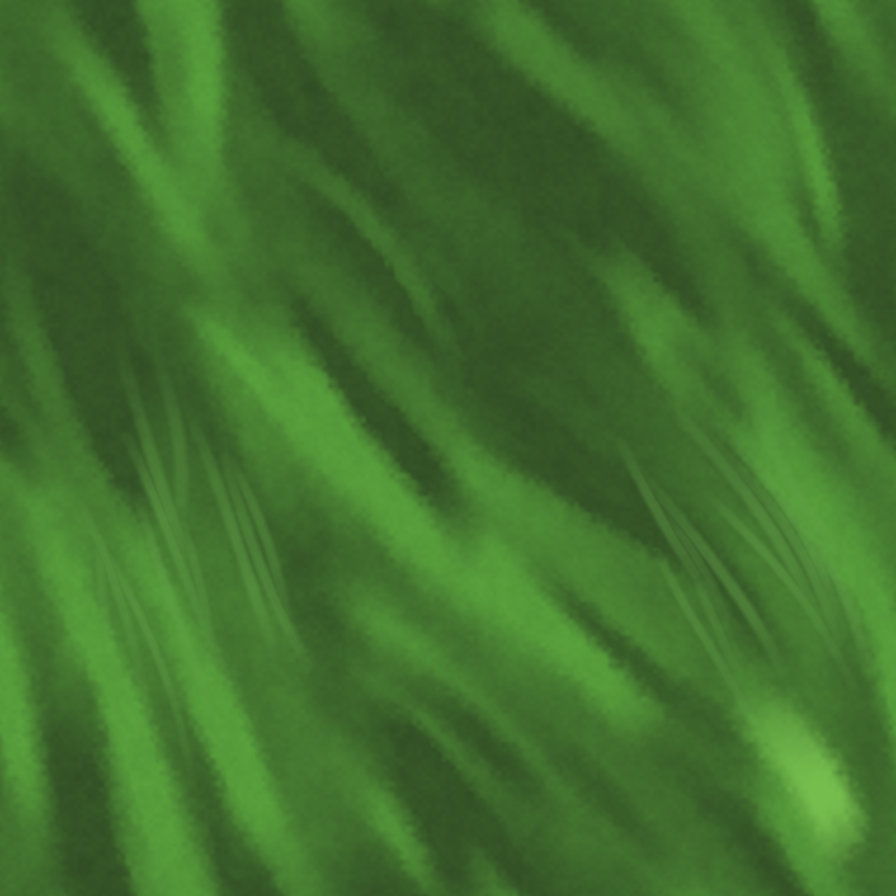
Reproduce this texture procedurally as a WebGL 1 fragment shader.

```glsl
precision highp float;
uniform vec2 u_resolution;

const float TAU = 6.2831853;
const vec2 FIELD_SHIFT = vec2(0.10, -0.28);
const vec3 SHADE = vec3(0.200, 0.322, 0.146);
const vec3 LEAF = vec3(0.330, 0.600, 0.225);
const vec3 PALE = vec3(0.38, 0.62, 0.28);
const vec3 GLOW = vec3(0.47, 0.76, 0.31);

float hash(vec2 p) {
  return fract(sin(dot(p, vec2(127.1, 311.7))) * 43758.5453);
}

// Exact whole cell index, so that both edges share the same hash
vec2 wrapCell(vec2 cell, float cells) {
  return floor(mod(cell + 0.5, cells));
}

// Value noise that wraps after a whole number of cells
float noise(vec2 uv, float cells, float seed) {
  vec2 p = uv * cells;
  vec2 i = floor(p);
  vec2 f = fract(p);
  f = f * f * (3.0 - 2.0 * f);
  vec2 a = wrapCell(i, cells);
  vec2 b = wrapCell(i + 1.0, cells);
  float low = mix(hash(a + seed), hash(vec2(b.x, a.y) + seed), f.x);
  float high = mix(hash(vec2(a.x, b.y) + seed), hash(b + seed), f.x);
  return mix(low, high, f.y);
}

// Shortest offset on the repeating tile
vec2 wrapOffset(vec2 d) {
  return d - floor(d + 0.5);
}

// Lean of the grass, steep on the left and flatter right of the centre
float flowAngle(vec2 p) {
  return -0.96 - 0.2 * cos(TAU * (p.x - 0.2)) + 0.08 * sin(TAU * p.y);
}

// Bent brush stroke: soft sides, short fade at the head, long fade at the tail
float stroke(vec2 d, float angle, float bend, float halfLength, float width, float core, float tail) {
  vec2 along = vec2(cos(angle), sin(angle));
  float s = dot(d, along);
  float across = dot(d, vec2(-along.y, along.x)) + bend * s * s;
  float reach = length(vec2(max(abs(s) - halfLength, 0.0), across)) / width;
  float tailFade = smoothstep(-halfLength - width, halfLength * 0.4, s * tail);
  float headFade = 1.0 - 0.8 * smoothstep(halfLength * 0.5, halfLength + width, s * tail);
  return (1.0 - smoothstep(core, 1.0, reach)) * tailFade * headFade;
}

// Broad overlapping blades, from wide and soft to narrow and crisp
float paintBlades(vec2 p, float tone) {
  for (int i = 0; i < 96; i++) {
    float n = float(i);
    float progress = n / 96.0;
    float h1 = hash(vec2(n, 1.7));
    float h2 = hash(vec2(n, 5.3));
    float h3 = hash(vec2(n, 9.1));
    float h4 = hash(vec2(n, 14.9));
    vec2 center = fract(n * vec2(0.7549, 0.5698) + 0.12 * vec2(h1, h2));
    float angle = flowAngle(center) + 0.32 * (h3 - 0.5);
    float bend = mix(-0.6, 1.3, h4);
    float halfLength = mix(0.14, 0.26, h2);
    float width = mix(0.072, 0.026, progress) * mix(0.75, 1.25, h1);
    float tail = h4 < 0.4 ? -1.0 : 1.0;
    float mask = stroke(wrapOffset(p - center), angle, bend, halfLength, width, 0.1, tail);
    float patchTone = noise(center, 3.0, 21.0) - 0.5;
    float bladeTone = mix(-0.15, 1.12, fract(h3 * 7.0 + h1)) + 0.45 * patchTone + 0.06 * progress;
    tone = mix(tone, clamp(bladeTone, -0.05, 1.12), mask * 0.82);
  }
  return tone;
}

// Long thin stems in two clusters, lower left and lower right
float paintStems(vec2 p) {
  float cover = 0.0;
  for (int i = 0; i < 22; i++) {
    float n = float(i);
    float h1 = hash(vec2(n, 31.3));
    float h2 = hash(vec2(n, 37.9));
    float h3 = hash(vec2(n, 43.1));
    float side = mod(n, 2.0);
    vec2 center = vec2(mix(0.21, 0.81, side) + 0.19 * (h1 - 0.5), mix(0.24, 0.52, h2));
    float angle = mix(-1.25, -1.05, side) + 0.3 * (h3 - 0.5);
    float mask = stroke(wrapOffset(p - center), angle, mix(-0.6, 1.4, fract(h1 * 5.0)),
                        mix(0.10, 0.19, h3), mix(0.007, 0.012, h2), 0.2, h2 < 0.5 ? -1.0 : 1.0);
    cover = max(cover, mask * mix(0.3, 0.55, h3));
  }
  return cover;
}

void main() {
  vec2 uv = gl_FragCoord.xy / u_resolution;
  vec2 field = uv + FIELD_SHIFT;

  // Wavy flow and fuzzy bristle edges
  vec2 sway = vec2(noise(field, 4.0, 3.0), noise(field, 4.0, 8.0)) - 0.5;
  vec2 bristle = vec2(noise(uv, 160.0, 12.0), noise(uv, 160.0, 17.0)) - 0.5;
  vec2 p = field + 0.035 * sway + 0.008 * bristle;

  float tone = 0.14 + 0.5 * noise(field + 0.1 * sway, 3.0, 21.0);
  tone = paintBlades(p, tone);
  tone = clamp(0.43 + 1.38 * (tone - 0.46), 0.03, 1.04);

  // Mottling and grain of the paint
  float mottle = noise(uv, 32.0, 51.0) - 0.5;
  float grain = noise(uv, 80.0, 57.0) + noise(uv, 190.0, 63.0) - 1.0;
  tone += 0.07 * mottle + 0.08 * grain;
  vec3 color = mix(SHADE, LEAF, tone);
  color = mix(color, PALE, paintStems(uv + 0.025 * sway));

  // One sunlit blade tip
  float sun = stroke(wrapOffset(uv + 0.008 * bristle - vec2(0.90, 0.145)), -1.0, 1.2, 0.085, 0.045, 0.25, 1.0);
  color = mix(color, GLOW, 0.95 * sun);

  gl_FragColor = vec4(color, 1.0);
}
```
